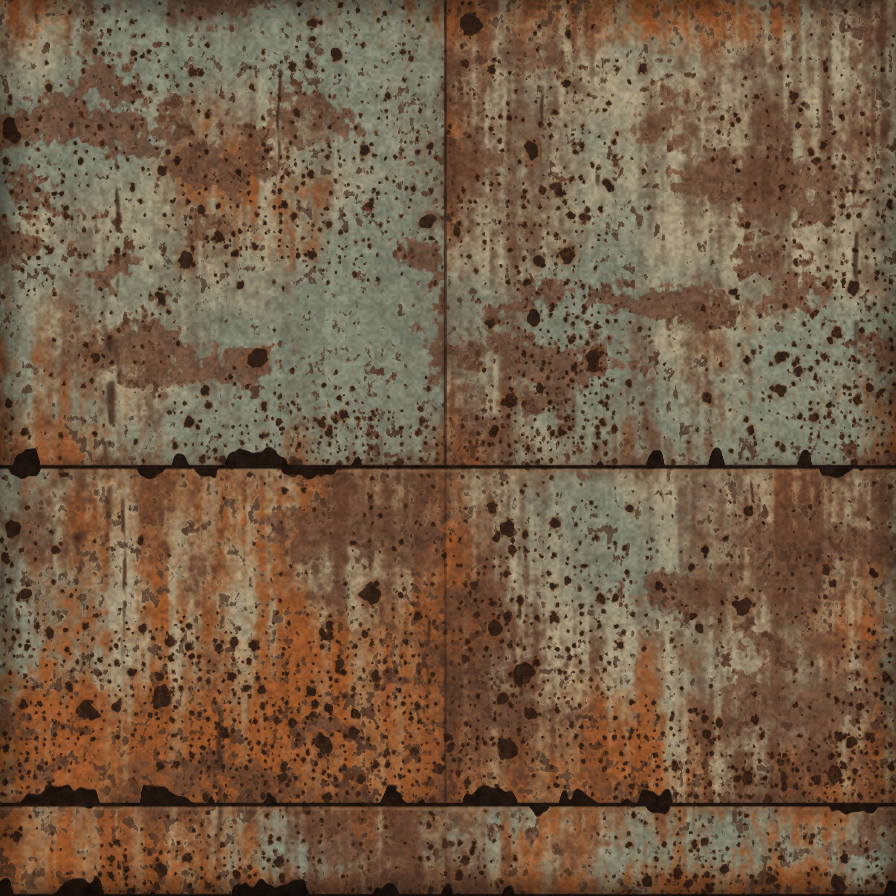
Give the GLSL for this texture, as a WebGL 1 fragment shader.

```glsl
precision highp float;
uniform vec2 u_resolution;

#define PALE vec3(0.62, 0.57, 0.46)
#define TEAL vec3(0.45, 0.48, 0.42)
#define STAIN vec3(0.47, 0.41, 0.33)
#define TAN vec3(0.58, 0.43, 0.29)
#define RUST vec3(0.57, 0.32, 0.16)
#define BROWN vec3(0.38, 0.25, 0.18)
#define DARK vec3(0.11, 0.07, 0.05)
#define SEAM_X 0.497
#define SEAM_LOW 0.102
#define SEAM_HIGH 0.479
#define SEAM_WIDTH 0.0036
#define PIT_DENSITY 0.17

float hash(vec2 p) {
  vec3 q = fract(p.xyx * 0.1031);
  q += dot(q, q.yzx + 33.33);
  return fract((q.x + q.y) * q.z);
}

float noise(vec2 p) {
  vec2 i = floor(p), f = fract(p);
  f = f * f * (3.0 - 2.0 * f);
  return mix(mix(hash(i), hash(i + vec2(1, 0)), f.x),
             mix(hash(i + vec2(0, 1)), hash(i + vec2(1, 1)), f.x), f.y);
}

float fbm(vec2 p) {
  float sum = 0.0, amp = 0.52;
  for (int i = 0; i < 5; i++) {
    sum += amp * noise(p);
    p = mat2(1.6, 1.2, -1.2, 1.6) * p + 7.7;
    amp *= 0.5;
  }
  return sum;
}

// Stretched noise that keeps its vertical direction
float streaks(vec2 p) {
  return 0.4 * noise(p) + 0.35 * noise(p * 2.3 + 5.1) + 0.25 * noise(p * 5.1 + 9.4);
}

// Bottom and top of the row of plates at height y
vec2 rowSpan(float y) {
  return y < SEAM_LOW ? vec2(0.0, SEAM_LOW)
       : y < SEAM_HIGH ? vec2(SEAM_LOW, SEAM_HIGH) : vec2(SEAM_HIGH, 1.0);
}

// Scattered corrosion pits: x is the hole, y its rusty halo
vec2 pits(vec2 uv, float cells, float density, float px) {
  vec2 g = uv * cells, result = vec2(0.0);
  float wobble = (noise(g * 4.0) - 0.5) * 0.22 + (noise(g * 9.0) - 0.5) * 0.1;
  for (int j = -1; j <= 1; j++) {
    for (int i = -1; i <= 1; i++) {
      vec2 cell = floor(g) + vec2(i, j) + 3.0;
      vec2 centre = cell - 2.8 + 0.6 * vec2(hash(cell + cells), hash(cell + cells * 2.0));
      vec2 span = rowSpan(centre.y / cells);
      float height = (centre.y / cells - span.x) / (span.y - span.x);
      float cluster = smoothstep(0.25, 0.85, noise(centre / cells * 8.0));
      float chance = density * (0.15 + 2.0 * cluster) * mix(1.9, 0.4, height);
      float radius = mix(0.1, 0.3, pow(hash(cell + cells * 3.0), 3.0));
      float d = length((g - centre) * vec2(1.0, 0.85)) + wobble;
      float aa = cells * px;
      vec2 pit = 1.0 - vec2(smoothstep(radius - aa, radius + aa, d),
                            smoothstep(radius, radius * 2.0, d));
      result = max(result, pit * step(hash(cell + cells * 4.0), chance));
    }
  }
  return result;
}

void main() {
  vec2 uv = gl_FragCoord.xy / u_resolution;
  float px = 1.0 / min(u_resolution.x, u_resolution.y);

  // Plate under this point
  vec2 span = rowSpan(uv.y);
  float row = step(SEAM_LOW, uv.y) + step(SEAM_HIGH, uv.y);
  float col = step(SEAM_X, uv.x);
  float height = (uv.y - span.x) / (span.y - span.x);
  vec2 shift = vec2(col * 17.0, row * 29.0);

  // Weathering at several scales
  float broad = fbm(uv * vec2(4.5, 5.0) + shift);
  float run = streaks(uv * vec2(40.0, 3.5) + shift);
  float fine = fbm(uv * 42.0 + 11.0);
  float grit = fbm(uv * vec2(150.0, 120.0) + 3.0);
  float tone = fbm(uv * vec2(7.0, 5.0) + shift + 40.0);
  float seamDist = abs(uv.x - SEAM_X);

  // Paint left on each plate, with rust creeping in from the edges
  float bias = row > 1.5 ? 0.78 - 0.14 * col : row > 0.5 ? 0.46 + 0.14 * col : 0.22 + 0.1 * col;
  float creep = 0.36 * (1.0 - smoothstep(0.0, 0.45, height))
              + 0.5 * smoothstep(0.82, 1.0, height) * step(1.5, row)
              + 0.25 * exp(-seamDist * 25.0);
  float paintLeft = smoothstep(0.12, 0.72, bias - creep + 1.4 * (broad - 0.5)
                  + 0.7 * (run - 0.5) + 0.5 * (fine - 0.5) + 0.5 * (grit - 0.5));
  vec3 rust = mix(BROWN, RUST, smoothstep(0.34, 0.6, tone + 0.3 * (fine - 0.5) + 0.3 * (grit - 0.5)));
  rust = mix(rust, TAN, 0.75 * smoothstep(0.42, 0.7, run + 0.4 * (grit - 0.5)));
  float cool = smoothstep(0.48, 0.72, broad + 0.13 * step(1.5, row) * (1.0 - col)
             + 0.3 * (tone - 0.5));
  vec3 paint = mix(STAIN, PALE, smoothstep(0.36, 0.6, 0.55 * run + 0.25 * fine + 0.2 * grit));
  vec3 color = mix(rust, mix(paint, TEAL, 0.75 * cool), paintLeft);

  // Gritty flaked patches and small specks
  float patchy = fbm(uv * vec2(8.0, 15.0) + shift + 80.0) + 0.3 * (fine - 0.5) + 0.35 * (grit - 0.5);
  color = mix(color, BROWN * (0.65 + 0.7 * grit), 0.8 * smoothstep(0.63, 0.71, patchy));
  float speck = grit + 0.5 * (fine - 0.5) - 0.1 * paintLeft;
  color = mix(color, BROWN * 0.75, 0.75 * smoothstep(0.58, 0.7, speck));

  // Long dark drips
  for (int i = 0; i < 12; i++) {
    vec2 key = vec2(float(i) * 3.0 + 1.0, 8.0);
    float x = hash(key) + 0.004 * (noise(vec2(uv.y * 30.0, key.x)) - 0.5);
    float fall = (hash(key + 20.0) - uv.y) / mix(0.1, 0.35, hash(key + 40.0));
    float width = mix(0.0015, 0.007, pow(hash(key + 60.0), 3.0));
    float drip = (1.0 - smoothstep(0.2 * width, width + px, abs(uv.x - x)))
               * smoothstep(0.0, 0.05, fall) * (1.0 - smoothstep(0.3, 1.0, fall));
    color = mix(color, BROWN * 0.6, 0.8 * drip * smoothstep(0.3, 0.65, noise(uv * vec2(120.0, 60.0))));
  }

  // Pits from coarse to fine
  for (int i = 0; i < 3; i++) {
    float level = float(i);
    vec2 pit = pits(uv, 26.0 + 24.0 * level + 9.0 * level * level, PIT_DENSITY * (0.5 + 0.35 * level), px);
    color = mix(color, RUST * 0.8, 0.4 * pit.y);
    color = mix(color, DARK * (0.8 + 1.2 * grit), 0.9 * pit.x);
  }

  // Vertical seam, fading toward the lower plates
  color = mix(color, BROWN * 0.85, 0.6 * exp(-seamDist * 60.0) * smoothstep(0.3, 0.6, fine));
  float joint = 1.0 - smoothstep(0.2 * SEAM_WIDTH, 0.4 * SEAM_WIDTH + px, seamDist);
  color = mix(color, DARK, joint * (0.05 + 0.35 * row) * (0.6 + 0.4 * noise(uv * 40.0)));

  // Horizontal seams with ragged corroded holes
  for (int i = 0; i < 3; i++) {
    float level = float(i);
    float seamY = i == 0 ? 0.0 : i == 1 ? SEAM_LOW : SEAM_HIGH;
    float d = uv.y - seamY;
    float side = step(0.0, d);
    float ragged = noise(vec2(uv.x * 30.0, level * 9.0 + side * 4.0 + 2.0))
                 + 0.16 * (noise(vec2(uv.x * 110.0, level)) - 0.5);
    float depth = mix(0.012, 0.02, side) * sqrt(smoothstep(0.76, 0.98, ragged))
                + 0.006 * (noise(uv * 120.0) - 0.5);
    float hole = 1.0 - smoothstep(depth - px, depth + px, abs(d));
    float line = 1.0 - smoothstep(0.3 * SEAM_WIDTH, 0.5 * SEAM_WIDTH + px, abs(d));
    float lip = 1.0 - smoothstep(0.0, 0.002 + px, abs(d + 1.4 * SEAM_WIDTH));
    color = mix(color, BROWN * 0.75, 0.5 * exp(-abs(d) * 130.0));
    color = mix(color, TAN, 0.4 * lip);
    color = mix(color, DARK * (0.4 + grit), 0.95 * max(hole, line));
  }

  // Metal grain and grimy border
  color *= 0.84 + 0.2 * noise(uv * 310.0) + 0.16 * noise(uv * 150.0);
  vec2 border = min(uv, 1.0 - uv);
  color *= mix(0.65, 1.0, smoothstep(0.0, 0.05, min(border.x, border.y) + 0.02 * fine));
  gl_FragColor = vec4(color, 1.0);
}
```
